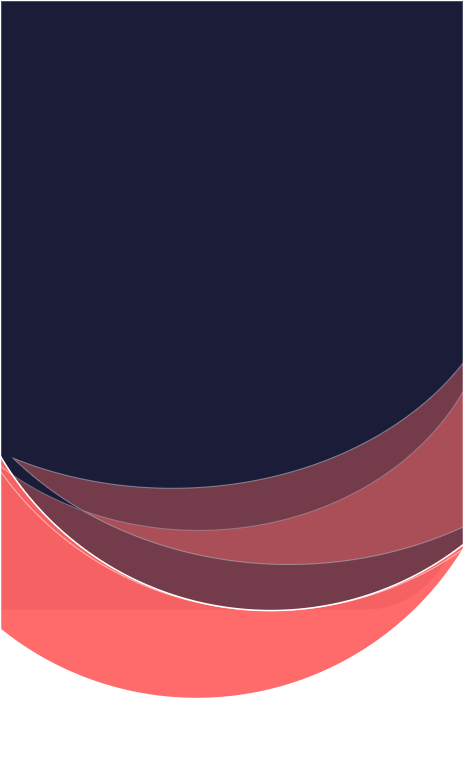
Reproduce this background procedurally as a Shadertoy shader.

```glsl
// Draws overlapping translucent crescents beneath a navy field, over a coral disc on white.

const vec3 WHITE = vec3(1.0);
const vec3 NAVY = vec3(0.106, 0.110, 0.220);
const vec3 CORAL = vec3(1.0, 0.42, 0.415);
const vec3 CORAL_SHADE = vec3(0.965, 0.385, 0.390);
const vec3 OUTLINE = vec3(0.66, 0.70, 0.74);

const float TINT = 0.39;          // opacity of each crescent
const float HAIRLINE = 0.0007;    // half width of the fine lines

// Approximate signed distance to an ellipse
float ellipse(vec2 p, vec2 center, vec2 radii) {
    vec2 q = p - center;
    float k = length(q / radii);
    return k * (k - 1.0) / max(length(q / (radii * radii)), 1e-4);
}

// Lower half of an ellipse, open above its center
float bowl(vec2 p, vec2 center, vec2 radii) {
    p.y = min(p.y, center.y - 0.001);
    return ellipse(p, center, radii);
}

// Coverage of a shape and of its outline, smoothed over one pixel
float fill(float d, float pixel) {
    return clamp(0.5 - d / pixel, 0.0, 1.0);
}

float stroke(float d, float halfWidth, float pixel) {
    return fill(abs(d) - halfWidth, pixel);
}

void mainImage(out vec4 fragColor, in vec2 fragCoord) {
    // Canvas height is one unit
    float pixel = 1.0 / iResolution.y;
    vec2 p = fragCoord * pixel;
    float width = iResolution.x * pixel;

    // Curves
    float disc = ellipse(p, vec2(0.256, 0.4974), vec2(0.406));
    float field = bowl(p, vec2(0.3525, 0.6136), vec2(0.4086));
    float echo = bowl(p, vec2(0.3525, 0.6371), vec2(0.4321));
    float upper = bowl(p, vec2(0.2245, 0.6971), vec2(0.440, 0.3329));
    float middle = bowl(p, vec2(0.2585, 0.6292), vec2(0.3825, 0.3198));
    float lower = bowl(p, vec2(0.376, 0.6697), vec2(0.4765, 0.4047));

    // Coral disc with a faint shade that has a rounded right end
    vec2 cornerCenter = vec2(0.4765, 0.3473);
    vec2 cornerPoint = vec2(max(p.x, cornerCenter.x), p.y);
    float shade = bowl(cornerPoint, cornerCenter, vec2(0.124, 0.141));
    vec3 coral = mix(CORAL, CORAL_SHADE, fill(shade, pixel));
    vec3 color = mix(WHITE, coral, fill(disc, pixel));

    // Pale lines on the coral
    float onDisc = fill(disc, pixel);
    color = mix(color, WHITE, 0.5 * onDisc * stroke(echo, HAIRLINE, pixel));
    color = mix(color, WHITE, 0.4 * onDisc * stroke(middle, HAIRLINE, pixel));

    // Navy field and its two tinted crescents
    float belowUpper = fill(-upper, pixel);
    float insideLower = fill(lower, pixel);
    vec3 night = mix(NAVY, CORAL, TINT * belowUpper * insideLower);
    night = mix(night, CORAL, TINT * fill(-middle, pixel));

    // Crescent outlines
    float lines = max(stroke(upper, HAIRLINE, pixel) * insideLower,
                      stroke(lower, HAIRLINE, pixel) * belowUpper);
    lines = max(lines, 0.75 * stroke(middle, HAIRLINE, pixel));
    night = mix(night, OUTLINE, 0.6 * lines);

    color = mix(color, night, fill(field, pixel));
    color = mix(color, WHITE, stroke(field, 0.0010, pixel));

    // Thin white margin on the left, right and top
    float margin = min(min(p.x, width - p.x), 1.0 - p.y) - 0.0016;
    color = mix(color, WHITE, fill(margin, pixel));

    fragColor = vec4(color, 1.0);
}
```
